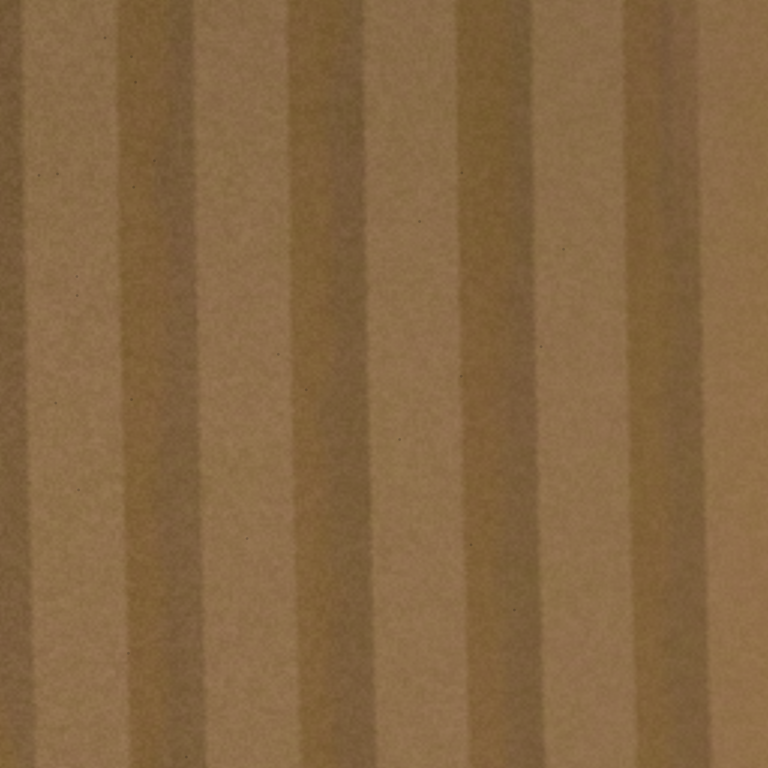
Give the GLSL for this pattern, as a three.js fragment shader.

```glsl
// Softly lit tan and brown vertical stripes, slightly leaning, with mottled cloth grain.
varying vec2 vUv;

float hash(vec2 p) {
  vec3 q = fract(vec3(p.xyx) * 0.1031);
  q += dot(q, q.yzx + 33.33);
  return fract((q.x + q.y) * q.z);
}

// Smooth value noise, centred on zero
float noise(vec2 p) {
  vec2 i = floor(p), f = fract(p);
  f = f * f * (3.0 - 2.0 * f);
  float low = mix(hash(i), hash(i + vec2(1.0, 0.0)), f.x);
  float high = mix(hash(i + vec2(0.0, 1.0)), hash(i + vec2(1.0, 1.0)), f.x);
  return mix(low, high, f.y) - 0.5;
}

float fbm(vec2 p) {
  float sum = 0.0, amp = 1.0;
  for (int i = 0; i < 4; i++) {
    sum += amp * noise(p);
    p = p * 2.03 + 17.3;
    amp *= 0.6;
  }
  return sum;
}

// Stripe coordinate: whole numbers fall on the left edges of light stripes
float stripeCoord(vec2 uv) {
  float down = 1.0 - uv.y;
  float lean = 0.008 * down + 0.010 * down * down;
  float u = (uv.x - 0.0286 - lean) / 0.2245;
  return u + 0.0053 * u * u;
}

// Sparse dark flecks, one candidate per cell
float flecks(vec2 uv) {
  vec2 p = uv * 32.0, cell = floor(p);
  vec2 centre = 0.2 + 0.6 * vec2(hash(cell + 3.1), hash(cell + 71.7));
  float chosen = step(0.98, hash(cell + 140.0));
  return chosen * (1.0 - smoothstep(0.02, 0.09, length(fract(p) - centre)));
}

void main() {
  vec2 uv = vUv;

  // Each repeat runs between the middles of two light stripes, dark stripe at 0.5
  float frayed = stripeCoord(uv) - 0.275 + 0.014 * noise(uv * vec2(130.0, 170.0));
  float index = floor(frayed);
  float phase = frayed - index;
  float light = smoothstep(-0.026, 0.026, abs(phase - 0.5) - 0.225);

  // Dark stripes turn from olive to greyer brown on the right, in faint lengthwise bands
  float greyer = smoothstep(0.46, 0.60, phase + 0.16 * fbm(uv * vec2(9.0, 5.0)));
  vec3 dark = mix(vec3(0.490, 0.370, 0.215), vec3(0.470, 0.360, 0.230), greyer);
  dark += 0.012 * noise(vec2(frayed * 9.0, uv.y * 1.5));
  float fadedBand = smoothstep(0.52, 0.60, phase) * (1.0 - step(0.5, abs(index - 3.0)));
  dark += vec3(0.035, 0.025, 0.020) * fadedBand * smoothstep(0.55, 1.0, uv.y);
  vec3 colour = mix(dark, vec3(0.550, 0.430, 0.290), light);

  // Warmer right side and a slightly dimmer top
  colour += vec3(0.006, -0.002, -0.012) * smoothstep(0.85, 1.0, uv.x);
  colour *= 1.015 - 0.045 * smoothstep(0.4, 1.0, uv.y);

  // Blotches drifting between olive and rose, then fine grain that fades to the right
  colour += vec3(0.006, -0.004, 0.014) * fbm(uv * 13.0);
  colour += vec3(0.008, -0.003, 0.014) * fbm(uv * vec2(55.0, 80.0) + 31.0);
  float grain = 0.016 * fbm(uv * vec2(60.0, 80.0) + 9.0)
              + 0.022 * noise(uv * 150.0 + 5.0) + 0.034 * noise(uv * 256.0);
  colour += grain * (1.15 - 0.35 * uv.x);
  colour *= 1.0 - 0.2 * flecks(uv);

  gl_FragColor = vec4(colour, 1.0);
}
```
